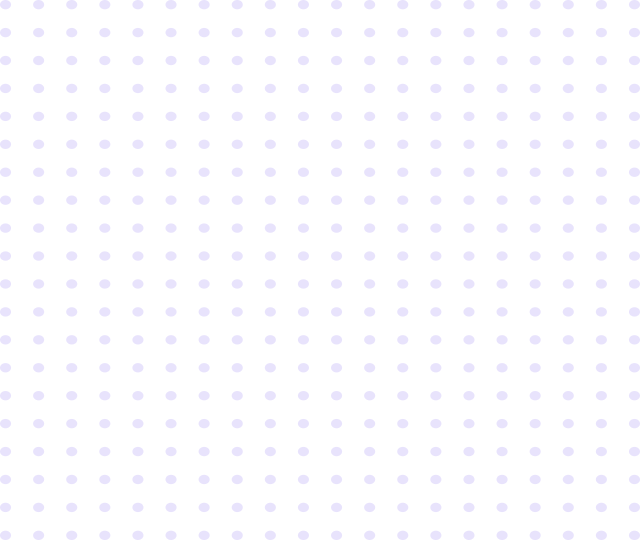
Give the GLSL for this pattern, as a Shadertoy shader.

```glsl
// Draws a regular grid of pale lavender dots on white.
// The canvas is measured in dot radii on each axis, folded into one cell,
// and each dot is the antialiased unit circle of that cell.

const float DOTS_PER_SIDE = 20.0;
const float DOT_PITCH = 6.0;  // centre spacing, in dot radii
const vec3 PAPER = vec3(1.0);
const vec3 LAVENDER = vec3(0.91, 0.89, 0.99);

// Offset from the nearest dot centre; the first dot touches the canvas edge.
vec2 foldToCell(vec2 p, float pitch) {
    return mod(p - 1.0 + 0.5 * pitch, pitch) - 0.5 * pitch;
}

// Coverage of a unit circle, smoothed over one pixel of the given size.
float dotCoverage(vec2 q, vec2 pixelSize) {
    float radius = max(length(q), 1e-4);
    float edgeWidth = max(length(q / radius * pixelSize), 1e-4);
    return clamp(0.5 - (radius - 1.0) / edgeWidth, 0.0, 1.0);
}

void mainImage(out vec4 fragColor, in vec2 fragCoord) {
    // Outer dots sit flush with the border on all four sides.
    float span = (DOTS_PER_SIDE - 1.0) * DOT_PITCH + 2.0;
    vec2 pixelSize = span / iResolution.xy;
    vec2 q = foldToCell(fragCoord * pixelSize, DOT_PITCH);

    vec3 color = mix(PAPER, LAVENDER, dotCoverage(q, pixelSize));
    fragColor = vec4(color, 1.0);
}
```
